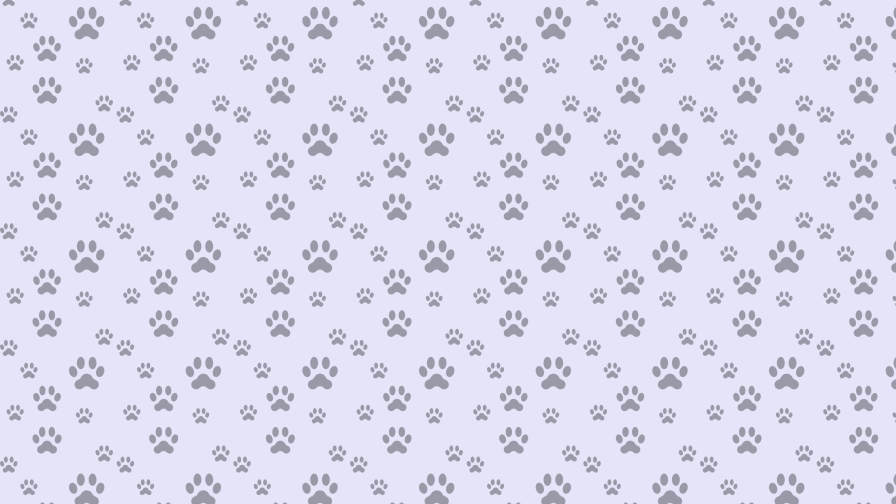
Write a WebGL 2 fragment shader that draws this pattern.

```glsl
#version 300 es
precision highp float;
// Grey paw prints in three sizes, scattered in a square tile repeated over pale lavender.

uniform vec2 u_resolution;
out vec4 fragColor;

const float TILES_DOWN = 4.32;   // tile repeats over the canvas height
const float EDGE_PIXELS = 0.7;   // half width of the smoothed edge
const vec3 LAVENDER = vec3(0.898, 0.898, 0.978);
const vec3 PAW_GREY = vec3(0.600, 0.600, 0.655);

// Paw shape, in units of the paw width
const vec2 INNER_TOE = vec2(0.165, 0.270);
const vec2 INNER_RADII = vec2(0.110, 0.172);
const vec2 OUTER_TOE = vec2(0.380, 0.030);
const vec2 OUTER_RADII = vec2(0.112, 0.158);
const float OUTER_TILT = 0.30;
const vec2 PAD_TOP = vec2(0.0, -0.205);
const float PAD_TOP_RADIUS = 0.175;
const vec2 PAD_LOBE = vec2(0.205, -0.335);
const float PAD_LOBE_RADIUS = 0.135;
const float PAD_BLEND = 0.10;

// Paws in one tile: centre from the upper left corner, then width
const int PAW_COUNT = 8;
const vec3 PAWS[PAW_COUNT] = vec3[](
    vec3(0.743, 0.194, 0.305),
    vec3(0.403, 0.412, 0.238),
    vec3(0.403, 0.770, 0.250),
    vec3(0.248, 0.174, 0.147),
    vec3(0.722, 0.562, 0.143),
    vec3(0.130, 0.535, 0.147),
    vec3(0.893, 0.885, 0.150),
    vec3(0.075, 0.980, 0.150)
);

// Approximate signed distance to an ellipse
float ellipse(vec2 p, vec2 radii) {
    float k = length(p / radii);
    return k * (k - 1.0) / max(length(p / (radii * radii)), 1e-4);
}

float smoothUnion(float a, float b, float blend) {
    float h = max(blend - abs(a - b), 0.0) / blend;
    return min(a, b) - 0.25 * h * h * blend;
}

vec2 rotate(vec2 p, float angle) {
    float c = cos(angle), s = sin(angle);
    return vec2(c * p.x - s * p.y, s * p.x + c * p.y);
}

// Signed distance to an upright paw of unit width
float paw(vec2 p) {
    p.x = abs(p.x);
    float inner = ellipse(p - INNER_TOE, INNER_RADII);
    float outer = ellipse(rotate(p - OUTER_TOE, OUTER_TILT), OUTER_RADII);
    float top = length(p - PAD_TOP) - PAD_TOP_RADIUS;
    float lobe = length(p - PAD_LOBE) - PAD_LOBE_RADIUS;
    float pad = smoothUnion(top, lobe, PAD_BLEND);
    return min(pad, min(inner, outer));
}

void main() {
    // Tile coordinates, measured from the upper left of the canvas
    float pixel = TILES_DOWN / u_resolution.y;
    vec2 tile = vec2(gl_FragCoord.x, u_resolution.y - gl_FragCoord.y) * pixel;

    // Nearest paw, wrapped across tile borders
    float dist = 1.0;
    for (int i = 0; i < PAW_COUNT; i++) {
        vec2 offset = fract(tile - PAWS[i].xy + 0.5) - 0.5;
        float width = PAWS[i].z;
        dist = min(dist, paw(vec2(offset.x, -offset.y) / width) * width);
    }

    float edge = EDGE_PIXELS * pixel;
    float coverage = 1.0 - smoothstep(-edge, edge, dist);
    fragColor = vec4(mix(LAVENDER, PAW_GREY, coverage), 1.0);
}
```
